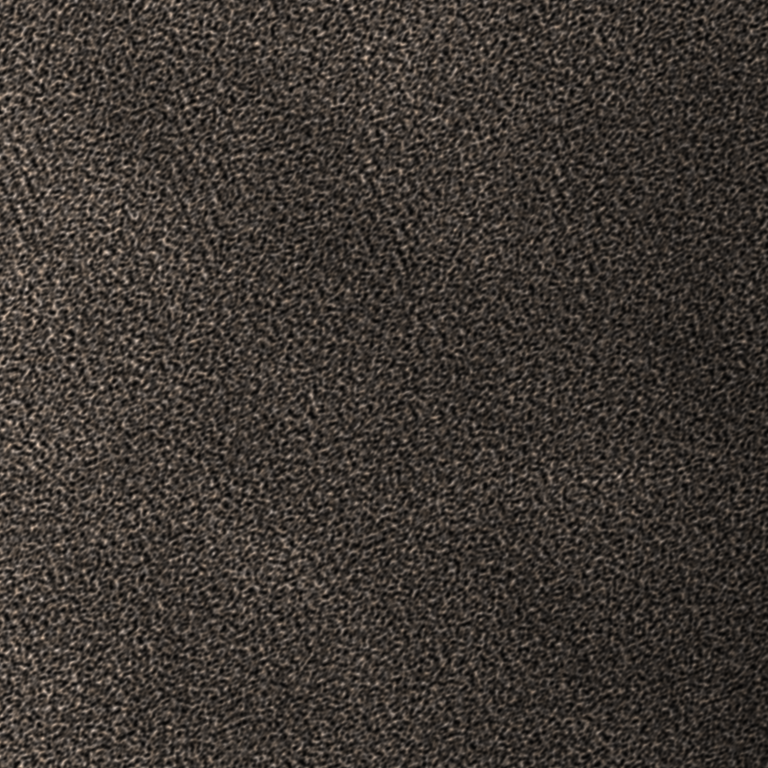
Write a WebGL 1 fragment shader that draws this texture.

```glsl
precision highp float;
uniform vec2 u_resolution;

#define GRAIN_FREQ vec2(122.0, 182.0)
#define FINE_FREQ vec2(155.0, 218.0)
#define GRAIN_TILT 0.4
#define FINE_TILT 0.9
#define GRAIN_CONTRAST 1.6
#define GRAIN_SPARKLE 0.6
#define MOTTLE 0.25
#define LIGHT_LEFT 0.285
#define LIGHT_RIGHT 0.177
#define TINT vec3(1.0, 0.895, 0.81)

float hash(vec2 p) {
  return fract(sin(dot(p, vec2(127.1, 311.7))) * 43758.5453);
}

// Slope contribution of one lattice corner with a random direction
float corner(vec2 cell, vec2 offset) {
  float angle = 6.28318 * hash(cell);
  return dot(vec2(cos(angle), sin(angle)), offset);
}

float gradientNoise(vec2 p) {
  vec2 cell = floor(p), f = fract(p);
  vec2 w = f * f * f * (f * (f * 6.0 - 15.0) + 10.0);
  vec2 e = vec2(1.0, 0.0);
  float low = mix(corner(cell, f), corner(cell + e.xy, f - e.xy), w.x);
  float high = mix(corner(cell + e.yx, f - e.yx), corner(cell + e.xx, f - e.xx), w.x);
  return mix(low, high, w.y);
}

// Coordinates whose x axis points along the given angle
vec2 alongAngle(vec2 p, float angle) {
  float c = cos(angle), s = sin(angle);
  return vec2(c * p.x + s * p.y, c * p.y - s * p.x);
}

// Short tilted grains, bent slightly so that their directions wander
float grains(vec2 p) {
  vec2 bend = vec2(gradientNoise(p * 38.0), gradientNoise(p * 38.0 + 71.3));
  vec2 q = p + 0.0015 * bend;
  float coarse = gradientNoise(alongAngle(q, GRAIN_TILT) * GRAIN_FREQ);
  float fine = gradientNoise(alongAngle(q, FINE_TILT) * FINE_FREQ + 37.7);
  return coarse + 0.8 * fine;
}

// Broad worn patches and small clumps in the nap
float patches(vec2 p) {
  vec2 q = alongAngle(p, -0.5);
  return 0.8 * gradientNoise(q * vec2(2.5, 4.0) + 5.2)
       + 0.5 * gradientNoise(q * vec2(7.0, 10.0) + 19.4)
       + 0.5 * gradientNoise(p * vec2(20.0, 28.0) + 43.1);
}

vec3 suede(vec2 p) {
  float light = mix(LIGHT_LEFT, LIGHT_RIGHT, clamp(p.x, 0.0, 1.0));
  light += 0.03 * (p.y - 0.5) * p.x;
  float grain = grains(p);
  float relief = 1.0 + GRAIN_CONTRAST * grain + GRAIN_SPARKLE * grain * grain;
  float tone = light * exp(MOTTLE * patches(p)) * max(relief, 0.15);
  float warmth = 0.06 * gradientNoise(p * 90.0 + 11.6);
  return tone * (TINT + vec3(warmth, 0.0, -warmth));
}

void main() {
  // Average four samples per pixel for smooth edges
  vec3 color = vec3(0.0);
  for (int j = 0; j < 2; j++) {
    for (int i = 0; i < 2; i++) {
      vec2 offset = 0.5 * vec2(float(i), float(j)) - 0.25;
      color += suede((gl_FragCoord.xy + offset) / u_resolution.y);
    }
  }
  gl_FragColor = vec4(min(color * 0.25, 1.0), 1.0);
}
```
